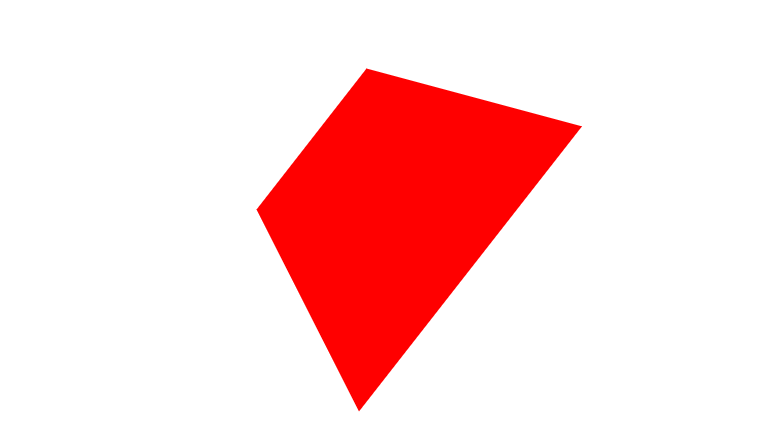
Give the GLSL for this background, as a WebGL 1 fragment shader.

```glsl
precision highp float;

uniform vec2 u_resolution;

const vec3 WHITE = vec3(1.0);
const vec3 RED = vec3(1.0, 0.0, 0.0);

// Signed distance to the line from a to b, positive on its left
float edgeDistance(vec2 p, vec2 a, vec2 b) {
    vec2 dir = normalize(b - a);
    return dot(p - a, vec2(-dir.y, dir.x));
}

// Convex quadrilateral with clockwise corners, negative inside
float quadDistance(vec2 p, vec2 a, vec2 b, vec2 c, vec2 d) {
    return max(max(edgeDistance(p, a, b), edgeDistance(p, b, c)),
               max(edgeDistance(p, c, d), edgeDistance(p, d, a)));
}

// Antialiased coverage of a shape, one pixel wide at its edge
float coverage(float dist, float pixel) {
    return clamp(0.5 - dist / pixel, 0.0, 1.0);
}

void main() {
    // Canvas heights, with x measured from the centre
    float pixel = 1.0 / u_resolution.y;
    vec2 p = (gl_FragCoord.xy - vec2(0.5 * u_resolution.x, 0.0)) * pixel;

    // Corners: top, right, bottom, left
    vec2 top = vec2(-0.0405, 0.8414);
    vec2 right = vec2(0.4583, 0.7075);
    vec2 bottom = vec2(-0.0579, 0.0475);
    vec2 left = vec2(-0.2951, 0.5150);

    float dist = quadDistance(p, top, right, bottom, left);
    gl_FragColor = vec4(mix(WHITE, RED, coverage(dist, pixel)), 1.0);
}
```
